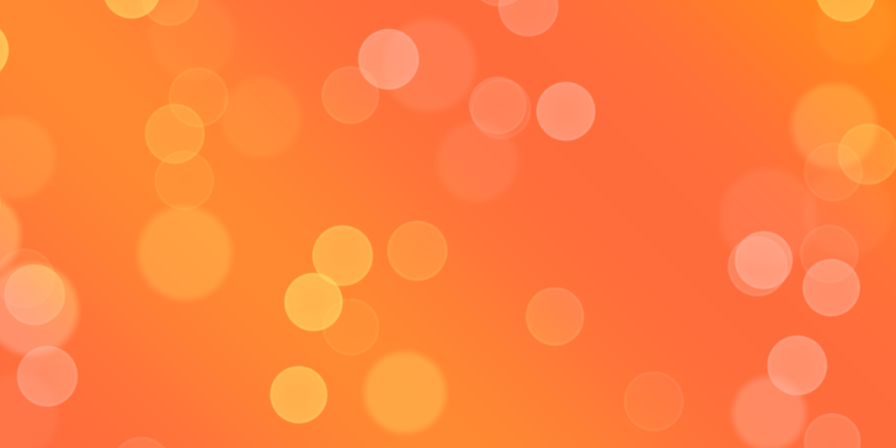
This background is drawn by a Shadertoy shader. Its source:

```glsl
// Warm bokeh: translucent light discs over diagonal coral and orange bands.
// Large blurred discs are layered first, then small crisp discs with thin rims.
// Disc centres follow a jittered low-discrepancy sequence.

vec4 hash4(float n) {
    vec4 p = fract(n * vec4(0.1031, 0.1030, 0.0973, 0.1099));
    p += dot(p, p.wzxy + 33.33);
    return fract((p.xxyz + p.yzzw) * p.zywx);
}

// Scattered centre, allowed to reach slightly past the canvas edges
vec2 scatter(float i, vec2 jitter, float aspect) {
    vec2 cell = fract(i * vec2(0.7549, 0.5698) + 0.3 * jitter);
    return (cell * 1.12 - 0.06) * vec2(aspect, 1.0);
}

// Coverage of a disc with an edge of the given softness
float disc(float dist, float radius, float blur) {
    return 1.0 - smoothstep(radius - blur, radius + blur, dist);
}

void mainImage(out vec4 fragColor, in vec2 fragCoord) {
    vec2 p = fragCoord / iResolution.y;
    float aspect = iResolution.x / iResolution.y;
    float edge = max(0.003, 0.75 / iResolution.y);

    // Diagonal bands, deepening to amber in the upper right corner
    float diagonal = p.x * 2.0 / aspect + p.y;
    float warmth = pow(0.5 - 0.5 * cos(3.14159 * diagonal), 1.4);
    vec3 color = mix(vec3(1.0, 0.425, 0.235), vec3(1.0, 0.535, 0.195), warmth);
    color.b -= 0.09 * smoothstep(2.2, 3.0, diagonal);

    // Light is pink over coral and yellow over orange
    vec3 glow = mix(vec3(1.0, 0.73, 0.65), vec3(1.0, 0.86, 0.40),
                    smoothstep(0.05, 0.6, warmth));

    // Large out-of-focus discs
    for (float i = 1.0; i < 16.0; i++) {
        vec4 h = hash4(i + 40.0);
        float dist = length(p - scatter(i + 0.4, h.xy, aspect));
        float radius = mix(0.08, 0.118, h.z);
        float alpha = 0.07 + 0.5 * pow(h.w, 2.0);
        color = mix(color, glow, alpha * disc(dist, radius, 0.013));
    }

    // Small crisp discs, a little brighter toward the rim
    for (float i = 1.0; i < 36.0; i++) {
        vec4 h = hash4(i + 170.0);
        float dist = length(p - scatter(i, h.xy, aspect));
        float radius = 0.063 + 0.005 * h.z;
        float alpha = 0.09 + 0.55 * pow(h.w, 1.8);
        float body = disc(dist, radius, edge);
        float rim = body * smoothstep(radius - 0.009, radius - 0.002, dist);
        float fill = 0.9 + 0.1 * smoothstep(0.0, radius, dist);
        color = mix(color, glow, alpha * body * fill);
        color = mix(color, glow, (0.06 + 0.3 * alpha) * rim);
    }

    fragColor = vec4(color, 1.0);
}
```
